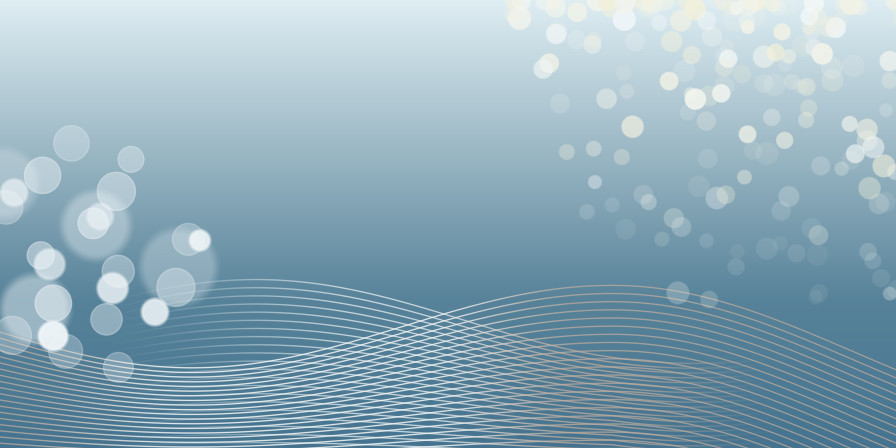
Write a Shadertoy shader that draws this background.

```glsl
// Misty blue gradient with two woven wave-line families and bokeh discs on both sides.

const vec3 SKY_TOP = vec3(0.87, 0.93, 0.95);
const vec3 SKY_UPPER = vec3(0.61, 0.72, 0.77);
const vec3 SKY_LOWER = vec3(0.34, 0.51, 0.60);
const vec3 SKY_BOTTOM = vec3(0.27, 0.45, 0.56);
const vec3 LINE_WHITE = vec3(0.93, 0.95, 0.95);
const vec3 LINE_SAND = vec3(0.76, 0.68, 0.62);
const vec3 GLOW_WHITE = vec3(0.95, 0.97, 0.98);
const vec3 GLOW_CREAM = vec3(0.95, 0.94, 0.85);

const float WAVE_RATE = 3.351;      // half a period spans 0.94 canvas heights
const float WAVE_HEIGHT = 0.092;
const float LINE_GAP = 0.0143;
const float GAP_SWELL = 0.0039;     // lines spread at crests, crowd in troughs
const float LINE_HALF_WIDTH = 0.0015;
const float RIGHT_CREST = 1.367;
const float GOLDEN_STEP = 0.618;
const int SPARK_COUNT = 170;

float pixelSize() { return 1.0 / iResolution.y; }

vec3 hash3(float n) {
    vec3 q = fract(vec3(n) * vec3(0.1031, 0.1030, 0.0973));
    q += dot(q, q.yzx + 33.33);
    return fract((q.xxy + q.yzz) * q.zyx);
}

vec3 skyColor(float depth) {
    float t = depth * 3.0;
    vec3 c = mix(SKY_TOP, SKY_UPPER, clamp(t, 0.0, 1.0));
    c = mix(c, SKY_LOWER, clamp(t - 1.0, 0.0, 1.0));
    return mix(c, SKY_BOTTOM, clamp(t - 2.0, 0.0, 1.0));
}

// Coverage of a stack of lines hanging below one sine crest line.
float waveLines(vec2 p, float middle, float level, float direction) {
    float swing = direction * sin(WAVE_RATE * (p.x - middle));
    float held = direction * sin(WAVE_RATE * (min(p.x, RIGHT_CREST) - middle));
    float sag = 0.12 * pow(max(p.x - RIGHT_CREST, 0.0), 2.0);
    float gap = LINE_GAP + GAP_SWELL * held;
    float row = (level + WAVE_HEIGHT * swing - sag - p.y) / gap;
    float dist = abs(row - max(round(row), 0.0)) * gap;
    float blur = 0.7 * pixelSize();
    return 1.0 - smoothstep(LINE_HALF_WIDTH - blur, LINE_HALF_WIDTH + blur, dist);
}

float disc(float dist, float radius, float softness) {
    float edge = max(softness, 0.7 * pixelSize());
    return 1.0 - smoothstep(radius - edge, radius + edge, dist);
}

// Left cluster: heights climb evenly, x hops by a fixed fraction of the local reach.
vec3 addCluster(vec3 color, vec2 p, int count, float hop, float start,
                vec2 heights, vec2 radii, float softness, float opacity) {
    for (int i = 0; i < count; i++) {
        float k = float(i);
        vec3 rnd = hash3(k + 17.0 * start + 3.0);
        float y = mix(heights.x, heights.y, k / float(count - 1));
        float reach = 0.31 + 0.22 * exp(-pow((y - 0.46) / 0.12, 2.0));
        vec2 center = vec2(reach * fract(start + hop * k), y);
        float radius = mix(radii.x, radii.y, rnd.x);
        float dist = length(p - center);
        float fill = disc(dist, radius, softness);
        float rim = fill - disc(dist, radius - 0.003, softness);
        float alpha = opacity * mix(0.55, 1.0, rnd.y * rnd.y);
        color = mix(color, GLOW_WHITE, alpha * fill + 0.12 * rim);
    }
    return color;
}

// Right shower: dense and bright near the top, sparse and faint further down.
vec3 addSparks(vec3 color, vec2 p) {
    for (int i = 0; i < SPARK_COUNT; i++) {
        vec3 place = hash3(float(i) + 41.0);
        vec3 look = hash3(float(i) + 367.0);
        float depth = 0.68 * pow(place.y, 2.5);
        float left = 1.13 + 0.35 * depth;
        vec2 center = vec2(mix(left, 2.02, pow(place.x, 0.85)), 1.0 - depth);
        float radius = mix(0.015, 0.026, look.x);
        float fade = mix(1.0, 0.35, smoothstep(0.2, 0.55, depth));
        float alpha = fade * mix(0.15, 0.9, look.y * look.y);
        vec3 tint = mix(GLOW_WHITE, GLOW_CREAM, look.z);
        color = mix(color, tint, alpha * disc(length(p - center), radius, 0.002));
    }
    return color;
}

void mainImage(out vec4 fragColor, in vec2 fragCoord) {
    vec2 p = fragCoord / iResolution.y;
    vec3 color = skyColor(1.0 - p.y);

    // Woven lines, white near the crossing and sandy toward the sides
    float whiteness = smoothstep(0.0, 0.4, p.x) * (1.0 - smoothstep(0.95, 1.3, p.x));
    vec3 lineColor = mix(LINE_SAND, LINE_WHITE, whiteness);
    float backFade = smoothstep(0.2, 0.85, p.x) * (1.0 - smoothstep(1.35, 1.75, p.x));
    color = mix(color, lineColor, 0.75 * backFade * waveLines(p, 1.04, 0.284, -1.0));
    float frontAlpha = mix(0.72, 0.9, whiteness);
    color = mix(color, lineColor, frontAlpha * waveLines(p, 0.898, 0.271, 1.0));

    // Bokeh: broad haze, glassy discs, bright lights, then the shower
    color = addCluster(color, p, 4, 0.6, 0.22, vec2(0.31, 0.59), vec2(0.072, 0.085), 0.014, 0.45);
    color = addCluster(color, p, 15, GOLDEN_STEP, 0.85, vec2(0.18, 0.68), vec2(0.030, 0.044), 0.0, 0.5);
    color = addCluster(color, p, 7, GOLDEN_STEP, 0.37, vec2(0.25, 0.57), vec2(0.020, 0.037), 0.005, 0.95);
    if (p.x > 1.08) color = addSparks(color, p);

    fragColor = vec4(color, 1.0);
}
```
